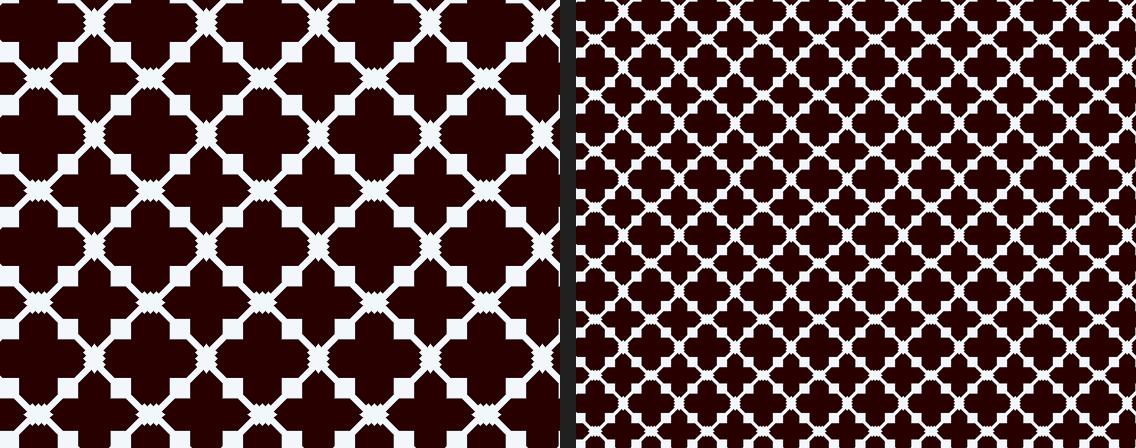
Left, the tile; right, the same tile 2 across and 2 down.
Give the GLSL for this pattern, as a Shadertoy shader.

```glsl
// Seamless lattice: pale diagonal straps with a square boss on each strap and
// toothed knots where they cross, leaving large and small dark crosses.
// Each cell is folded into one quadrant and drawn as a union of distances.

const vec2  REPEATS      = vec2(5.0, 4.0);     // whole cells across and down
const vec2  CROSS_CENTRE = vec2(0.843, 0.298); // small cross, in cells
const float STRAP_OFFSET = 0.466;              // |x| + |y| along the strap
const float STRAP_HALF   = 0.029;
const float BOSS_CENTRE  = 0.2363;
const float BOSS_HALF    = 0.0918;
const vec2  KNOT_HALF    = vec2(0.134, 0.101); // long and short reach
const float TOOTH_PITCH  = 0.054;
const float TOOTH_DEPTH  = 0.026;
const float KNOT_TAPER   = 0.3;                // shortens the outer side teeth
const float RIM_WIDTH    = 0.008;
const vec3  GROUND       = vec3(0.16, 0.0, 0.0);
const vec3  RIM          = vec3(0.12, 0.0, 0.0);
const vec3  LATTICE      = vec3(0.95, 0.97, 0.99);

float boxDistance(vec2 p, float halfSize) {
    vec2 d = abs(p) - halfSize;
    return length(max(d, 0.0)) + min(max(d.x, d.y), 0.0);
}

// 0 at each tooth tip, 1 in each valley
vec2 toothWave(vec2 p) {
    vec2 t = p / TOOTH_PITCH;
    return 2.0 * abs(t - round(t));
}

// Rectangle with saw-toothed sides, long axis along x
float knotDistance(vec2 p) {
    vec2 a = abs(p);
    vec2 reach = KNOT_HALF - TOOTH_DEPTH * toothWave(a.yx);
    reach.x -= KNOT_TAPER * a.y;
    vec2 d = a - reach;
    return 0.72 * max(d.x, d.y);
}

float latticeDistance(vec2 s) {
    float strap = abs(s.x + s.y - STRAP_OFFSET) * 0.7071 - STRAP_HALF;
    float boss  = boxDistance(s - BOSS_CENTRE, BOSS_HALF);
    float knots = min(knotDistance(s - vec2(0.5, 0.0)),
                      knotDistance(s.yx - vec2(0.5, 0.0)));
    return min(min(strap, boss), knots);
}

void mainImage(out vec4 fragColor, in vec2 fragCoord) {
    // Repeat, then fold about the small cross
    vec2 p = fragCoord / iResolution.xy * REPEATS - CROSS_CENTRE;
    float d = latticeDistance(abs(p - round(p)));
    float aa = 0.6 * REPEATS.y / iResolution.y;

    // Dark ground, thin deeper rim, pale lattice
    float rim = 1.0 - smoothstep(RIM_WIDTH, RIM_WIDTH + 2.0 * aa, d);
    vec3 color = mix(GROUND, RIM, rim);
    color = mix(color, LATTICE, 1.0 - smoothstep(-aa, aa, d));
    fragColor = vec4(color, 1.0);
}
```
